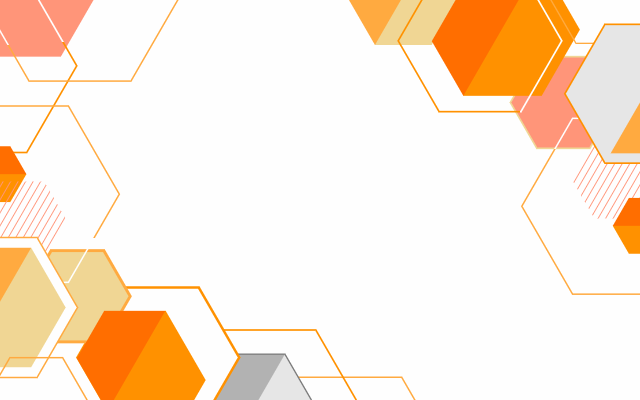
A Shadertoy shader for this background:

```glsl
// Flat geometric backdrop: hexagons, thin hexagon outlines and hatching frame a
// white page. Each shape is a three-axis distance function, painted back to front
// on a 768 x 480 layout grid that scales with the canvas height (y runs down).

const vec2 GRID = vec2(768.0, 480.0);
const vec2 RISING = vec2(0.8660, 0.5);    // normal of edges that climb to the right
const vec2 FALLING = vec2(0.8660, -0.5);  // normal of edges that drop to the right

const vec3 PAPER = vec3(0.998);
const vec3 DEEP = vec3(1.0, 0.43, 0.0);
const vec3 ORANGE = vec3(1.0, 0.57, 0.0);
const vec3 AMBER = vec3(1.0, 0.667, 0.25);
const vec3 SAND = vec3(0.94, 0.84, 0.58);
const vec3 SALMON = vec3(1.0, 0.585, 0.475);
const vec3 SILVER = vec3(0.9);
const vec3 GREY = vec3(0.7);
const vec3 SLATE = vec3(0.48);

// Hexagon with separate half extents: vertical, rising axis, falling axis
float hexBox(vec2 q, vec3 halfSize) {
    vec3 axes = abs(vec3(q.y, dot(q, RISING), dot(q, FALLING))) - halfSize;
    return max(axes.x, max(axes.y, axes.z));
}

float hexagon(vec2 q, float apothem) {
    return hexBox(q, vec3(apothem));
}

// Antialiased inside of a distance; unit is the size of one pixel on the grid
float inside(float d, float unit) {
    return clamp(0.5 - d / unit, 0.0, 1.0);
}

void fill(inout vec3 col, float d, vec3 paint, float unit) {
    col = mix(col, paint, inside(d, unit));
}

void stroke(inout vec3 col, float d, float width, vec3 paint, float unit) {
    fill(col, abs(d) - 0.5 * width, paint, unit);
}

// Two flat tones meeting where the side distance changes sign
void fillSplit(inout vec3 col, float d, float side, vec3 first, vec3 second, float unit) {
    fill(col, d, mix(second, first, inside(side, unit)), unit);
}

// Slanted parallel lines clipped to a hexagon
void hatch(inout vec3 col, vec2 q, float apothem, float unit) {
    const float SPACING = 7.8;
    float line = abs(fract(dot(q, RISING) / SPACING) - 0.5) * SPACING - 0.55;
    fill(col, max(line, hexagon(q, apothem)), SALMON, unit);
}

// Small hexagon with a dark upper half
void smallCube(inout vec3 col, vec2 q, float unit) {
    fillSplit(col, hexagon(q, 33.5), q.y, DEEP, ORANGE, unit);
}

void paintRight(inout vec3 col, vec2 p, float unit) {
    // Sand and salmon hexagons behind the rest
    vec2 q = p - vec2(484.0, -5.0);
    fillSplit(col, hexagon(q, 59.0), dot(q, RISING), AMBER, SAND, unit);
    float d = hexagon(p - vec2(676.0, 123.0), 55.0);
    fill(col, d, SALMON, unit);
    stroke(col, d, 2.0, SAND, unit);

    // Large two-tone block and the outlines across it
    q = p - vec2(607.0, 42.5);
    d = hexBox(q, vec3(72.5, 73.5, 80.4));
    fillSplit(col, d, dot(q, RISING) + 7.9, DEEP, ORANGE, unit);
    stroke(col, hexagon(p - vec2(731.0, -17.0), 69.0), 1.6, AMBER, unit);
    stroke(col, hexagon(p - vec2(576.0, 49.0), 85.0), 2.0,
           p.x > 624.5 ? PAPER : ORANGE, unit);
    stroke(col, hexagon(p - vec2(748.0, 247.5), 105.5), 1.8,
           p.y < 178.5 ? PAPER : AMBER, unit);

    // Silver hexagon, hatching and small cube at the border
    hatch(col, p - vec2(741.0, 214.0), 48.0, unit);
    q = p - vec2(774.0, 112.5);
    d = hexagon(q, 83.3);
    fill(col, d, SILVER, unit);
    fillSplit(col, hexagon(q, 71.5), dot(q, RISING), SILVER, AMBER, unit);
    stroke(col, d, 2.0, ORANGE, unit);
    smallCube(col, p - vec2(774.0, 271.0), unit);
}

void paintLeft(inout vec3 col, vec2 p, float unit) {
    // Salmon corner and its outlines, white where they cross it
    fill(col, hexagon(p - vec2(23.0, -18.6), 86.6), SALMON, unit);
    stroke(col, hexagon(p - vec2(-28.0, 79.0), 104.0), 2.0,
           p.y < 50.0 ? PAPER : ORANGE, unit);
    stroke(col, hexagon(p - vec2(96.0, -8.6), 105.9), 1.8,
           p.x < 50.0 && p.y < 53.5 ? PAPER : AMBER, unit);
    smallCube(col, p - vec2(-7.0, 209.0), unit);
    hatch(col, p - vec2(26.0, 265.0), 47.0, unit);

    // Bottom row: outlines, grey block, then the framed block over them
    stroke(col, hexagon(p - vec2(412.0, 574.0), 121.3), 1.8, AMBER, unit);
    stroke(col, hexagon(p - vec2(324.0, 491.2), 95.2), 2.0, ORANGE, unit);
    vec2 q = p - vec2(309.0, 482.0);
    float d = hexagon(q, 57.0);
    fillSplit(col, d, dot(q, RISING), GREY, SILVER, unit);
    stroke(col, d, 1.6, SLATE, unit);
    d = hexagon(p - vec2(190.0, 429.0), 84.0);
    fill(col, d, PAPER, unit);
    stroke(col, d, 3.0, ORANGE, unit);

    // Sand hexagon with an amber rim, and the outline reaching into it
    d = hexagon(p - vec2(93.0, 355.5), 56.5);
    fill(col, d, AMBER, unit);
    fill(col, d + 3.5, SAND, unit);
    stroke(col, hexagon(p - vec2(21.0, 233.0), 105.8), 1.8,
           p.y > 285.5 ? PAPER : AMBER, unit);
    q = p - vec2(169.5, 443.0);
    d = hexBox(q, vec3(70.0, 73.5, 60.4));
    fillSplit(col, d, dot(q, RISING) + 10.0, DEEP, ORANGE, unit);

    // Framed sand hexagon at the border
    q = p - vec2(-4.0, 369.0);
    d = hexagon(q, 84.0);
    fill(col, d, PAPER, unit);
    stroke(col, d, 1.8, AMBER, unit);
    fillSplit(col, hexagon(q, 71.7), dot(q, RISING), AMBER, SAND, unit);
    stroke(col, hexagon(p - vec2(43.5, 484.0), 54.8), 1.8, AMBER, unit);
}

void mainImage(out vec4 fragColor, in vec2 fragCoord) {
    float unit = GRID.y / iResolution.y;
    vec2 p = vec2(fragCoord.x, iResolution.y - fragCoord.y) * unit;
    vec3 col = PAPER;
    paintRight(col, p, unit);
    paintLeft(col, p, unit);
    fragColor = vec4(col, 1.0);
}
```
